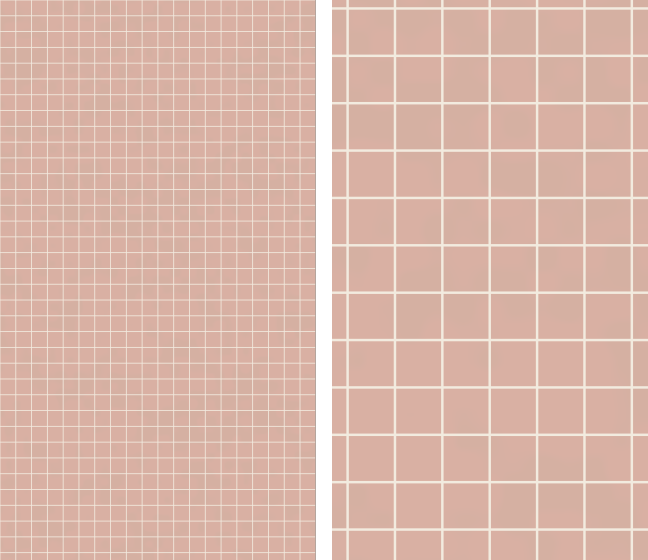
Left, the full canvas; right, a detail of the centre.
Give the GLSL for this pattern, as a WebGL 2 fragment shader.

```glsl
#version 300 es
precision highp float;
// A fine cream grid of square cells on dusty pink, 20 cells across.
// Lines are box-filtered by analytic coverage, measured from the top left;
// hashed value noise gives the pink ground a faint mottling.

uniform vec2 u_resolution;
out vec4 fragColor;

// Sine-free hash of a lattice point, 0 to 1
float hash(vec2 p) {
  vec3 q = fract(p.xyx * 0.1031);
  q += dot(q, q.yzx + 33.33);
  return fract((q.x + q.y) * q.z);
}

float valueNoise(vec2 p) {
  vec2 cell = floor(p);
  vec2 t = fract(p);
  t = t * t * (3.0 - 2.0 * t);
  float low = mix(hash(cell), hash(cell + vec2(1.0, 0.0)), t.x);
  float high = mix(hash(cell + vec2(0.0, 1.0)), hash(cell + 1.0), t.x);
  return mix(low, high, t.y);
}

// Share of a pixel covered by a line of the given width, per axis
vec2 lineCoverage(vec2 dist, float width, float pixel) {
  vec2 overlap = 0.5 * (width + pixel) - dist;
  return clamp(overlap, 0.0, min(width, pixel)) / pixel;
}

void main() {
  // Canvas width is one unit; y runs down from the top edge
  float pixel = 1.0 / u_resolution.x;
  vec2 pos = vec2(gl_FragCoord.x, u_resolution.y - gl_FragCoord.y) * pixel;

  // Pink ground with a slight shift in warmth
  float mottle = 0.6 * valueNoise(pos * 36.0) + 0.4 * valueNoise(pos * 9.0 + 17.0);
  vec3 color = mix(vec3(0.852, 0.692, 0.638), vec3(0.835, 0.689, 0.637),
                   smoothstep(0.45, 0.7, mottle));

  // Grid lines, centred on multiples of the pitch
  float pitch = 0.04997;
  vec2 dist = abs(fract(pos / pitch + 0.5) - 0.5) * pitch;
  vec2 lines = lineCoverage(dist, 0.0026, pixel);
  float grid = 1.0 - (1.0 - lines.x) * (1.0 - lines.y);
  color = mix(color, vec3(0.95, 0.92, 0.875), grid);

  // Thin grey rule down the right edge
  float edge = lineCoverage(vec2(abs(pos.x - 0.9991)), 0.0018, pixel).x;
  color = mix(color, vec3(0.56, 0.51, 0.49), edge);

  fragColor = vec4(color, 1.0);
}
```
